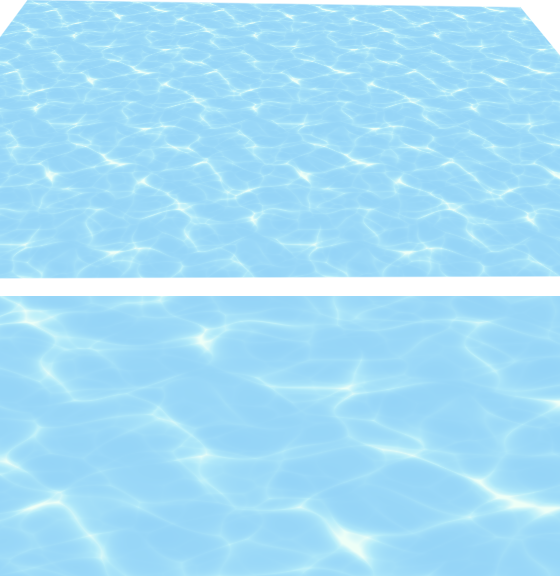
Top, the full canvas; bottom, a detail of the centre.
This texture is drawn by a Shadertoy shader. Its source:

```glsl
// Sunlit pool water: tiled caustic light on a plane receding in perspective.

#define DEEP vec3(0.565, 0.82, 0.968)
#define LIGHT vec3(0.71, 0.925, 0.98)
#define GLINT vec3(0.93, 1.0, 0.97)
#define PAPER vec3(1.0)
#define VANISH vec2(0.924, 2.115)   // vanishing point, in canvas heights
#define TILE_SCALE vec2(1.923, 7.19)
#define SIDES vec2(-1.424, 1.576)   // left and right rim, in tiles
#define CELLS 5.0                   // light cells per tile
#define LINE_WIDTH 0.085
#define HAZE 0.09

const float TAU = 6.2831853;

vec2 hash2(vec2 c) {
    vec3 q = fract(c.xyx * vec3(0.1031, 0.1030, 0.0973));
    q += dot(q, q.yzx + 33.33);
    return fract((q.xx + q.yz) * q.zy);
}

// Distances to the three nearest scattered points, repeating every period.
vec3 nearestThree(vec2 p, float period, float seed) {
    vec2 cell = floor(p), local = p - cell;
    vec3 d = vec3(9.0);
    for (int j = -1; j <= 1; j++)
    for (int i = -1; i <= 1; i++) {
        vec2 o = vec2(i, j);
        vec2 jitter = hash2(mod(cell + o, period) + seed);
        float r = length(o + 0.08 + 0.84 * jitter - local);
        if (r < d.x) d = vec3(r, d.xy);
        else if (r < d.y) d = vec3(d.x, r, d.y);
        else d.z = min(d.z, r);
    }
    return d;
}

// Bend straight cell walls into wavy filaments.
vec2 ripple(vec2 t, float phase) {
    t += 0.020 * sin(TAU * (3.0 * t.yx + vec2(1.0, -1.0) * t) + phase);
    t += 0.007 * sin(TAU * (7.0 * t.yx + vec2(-2.0, 3.0) * t) + phase * 1.7);
    return t;
}

// Uneven strength along the filaments, about 0 to 1.
float fade(vec2 t, float phase) {
    float a = sin(TAU * (3.0 * t.x + 2.0 * t.y) + phase);
    float b = sin(TAU * (4.0 * t.y - 2.0 * t.x) + phase * 2.3);
    float c = sin(TAU * (6.0 * t.x + 5.0 * t.y) + phase * 3.1);
    return clamp(0.55 + 0.22 * a + 0.22 * b + 0.18 * c, 0.05, 1.1);
}

// Bright cell walls, brighter still where three walls meet.
float caustic(vec2 t, float cells, float seed, float width) {
    vec3 d = nearestThree(ripple(t, seed) * cells, cells, seed);
    float strength = fade(t, seed);
    float wall = exp(-(d.y - d.x) / (width * (0.5 + strength)));
    float node = exp(-(d.z - d.x) / (1.3 * width));
    return strength * (0.9 * wall + 1.1 * node);
}

void mainImage(out vec4 fragColor, in vec2 fragCoord) {
    vec2 p = fragCoord / iResolution.y;
    float px = 1.0 / iResolution.y;

    // Perspective floor coordinates, one unit per tile
    float drop = VANISH.y - p.y;
    vec2 t = TILE_SCALE * vec2((p.x - VANISH.x) / drop, 1.0 / drop);

    // Large cells, finer cells and a faint grain of ripples
    float glow = HAZE + 0.10 * fade(t, 5.0);
    glow += caustic(t, CELLS, 3.0, LINE_WIDTH);
    glow += 0.5 * caustic(t + 0.37, CELLS + 3.0, 17.0, LINE_WIDTH * 1.2);
    glow += 0.15 * caustic(t + 0.61, CELLS * 3.0, 41.0, LINE_WIDTH * 2.0);

    vec3 water = mix(DEEP, LIGHT, clamp(glow, 0.0, 1.0));
    water = mix(water, GLINT, smoothstep(0.75, 2.0, glow));

    // Rim of the plane, with smoothed edges
    float sideways = min(t.x - SIDES.x, SIDES.y - t.x) * drop / TILE_SCALE.x;
    float top = 1.0 - 0.0148 * (p.x - 0.1) - p.y;
    float bottom = p.y - 0.006 - 0.0035 * p.x;
    float inside = min(sideways, min(top, bottom));
    float cover = smoothstep(-px, px, inside);

    fragColor = vec4(mix(PAPER, water, cover), 1.0);
}
```
